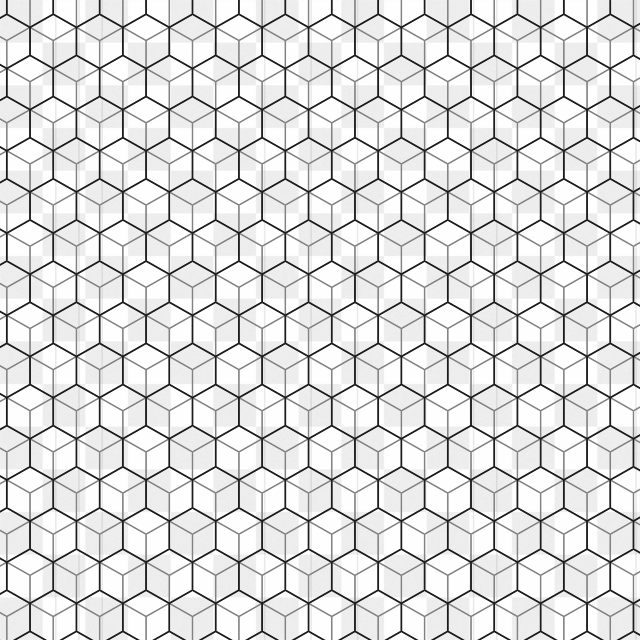
Write a three.js fragment shader that draws this pattern.

```glsl
varying vec2 vUv;

const vec2 PITCH = vec2(0.07253, 0.06428);   // hexagon spacing across and down
const vec2 ORIGIN = vec2(0.3733, 0.4079);    // one hexagon apex, from the top left
const float SLOPE = 0.32 * PITCH.y;          // drop of each slanted edge
const float OUTLINE = 0.0014;                // half widths of the strokes
const float INNER = 0.0012;
const float SOFT = 0.0009;
const float CHECKS = 15.0;                   // background squares per side
const float GRAIN = 0.012;
const float GHOST_OFFSET = 0.0040;           // faint streak beside some columns
const float GHOST_STRENGTH = 0.16;
const float GHOST_SHARE = 0.3;
const vec3 PAPER = vec3(0.995);
const vec3 SHADE = vec3(0.93);
const vec3 INK = vec3(0.11);
const vec3 GREY = vec3(0.51);

float hash(vec2 p) {
  return fract(sin(dot(p, vec2(12.9898, 78.233))) * 43758.5453);
}

float segment(vec2 p, vec2 a, vec2 b) {
  vec2 ab = b - a;
  return length(p - a - ab * clamp(dot(p - a, ab) / dot(ab, ab), 0.0, 1.0));
}

float stroke(float d, float halfWidth) {
  return 1.0 - smoothstep(halfWidth - SOFT, halfWidth + SOFT, d);
}

// Pale checkerboard with softened borders and a little grain in the dark squares
vec3 background(vec2 p) {
  vec2 wave = sin(p * CHECKS * 3.14159265);
  float check = smoothstep(-0.06, 0.06, wave.x) * 2.0 - 1.0;
  check *= smoothstep(-0.06, 0.06, wave.y) * 2.0 - 1.0;
  float grain = (hash(floor(p * 384.0)) - 0.5) * GRAIN;
  return mix(PAPER, SHADE + grain, 0.5 + 0.5 * check);
}

// Faint vertical streak beside randomly chosen columns of edges
float ghost(vec2 p) {
  float halfPitch = 0.5 * PITCH.x;
  float x = p.x - ORIGIN.x - GHOST_OFFSET;
  float column = floor(x / halfPitch + 0.5);
  float chosen = step(1.0 - GHOST_SHARE, hash(vec2(column, 3.0)));
  return chosen * GHOST_STRENGTH * stroke(abs(x - column * halfPitch), INNER);
}

void main() {
  vec2 p = vec2(vUv.x, 1.0 - vUv.y);

  // Staggered rows, each folded about its hexagon axis
  vec2 q = p - ORIGIN;
  float row = floor(q.y / PITCH.y);
  float shift = 0.5 * mod(row, 2.0);
  float across = fract(q.x / PITCH.x - shift + 0.5) - 0.5;
  vec2 cell = vec2(abs(across) * PITCH.x, q.y - row * PITCH.y);

  float side = 0.5 * PITCH.x;
  vec2 apex = vec2(0.0);
  vec2 shoulder = vec2(side, SLOPE);
  vec2 center = vec2(0.0, 2.0 * SLOPE);
  vec2 foot = vec2(side, PITCH.y);

  // Hexagon outline, including the roof of the row below
  float outline = min(segment(cell, apex, shoulder), segment(cell, shoulder, foot));
  outline = min(outline, segment(cell, foot, vec2(0.0, PITCH.y + SLOPE)));

  // Three inner edges that turn the hexagon into a cube
  float inner = segment(cell, shoulder, center);
  inner = min(inner, segment(cell, center, vec2(0.0, PITCH.y)));
  inner = min(inner, segment(cell, vec2(side, 0.0), shoulder));

  vec3 color = background(p);
  color = mix(color, GREY, ghost(p));
  color = mix(color, GREY, stroke(inner, INNER));
  color = mix(color, INK, stroke(outline, OUTLINE));
  gl_FragColor = vec4(color, 1.0);
}
```
